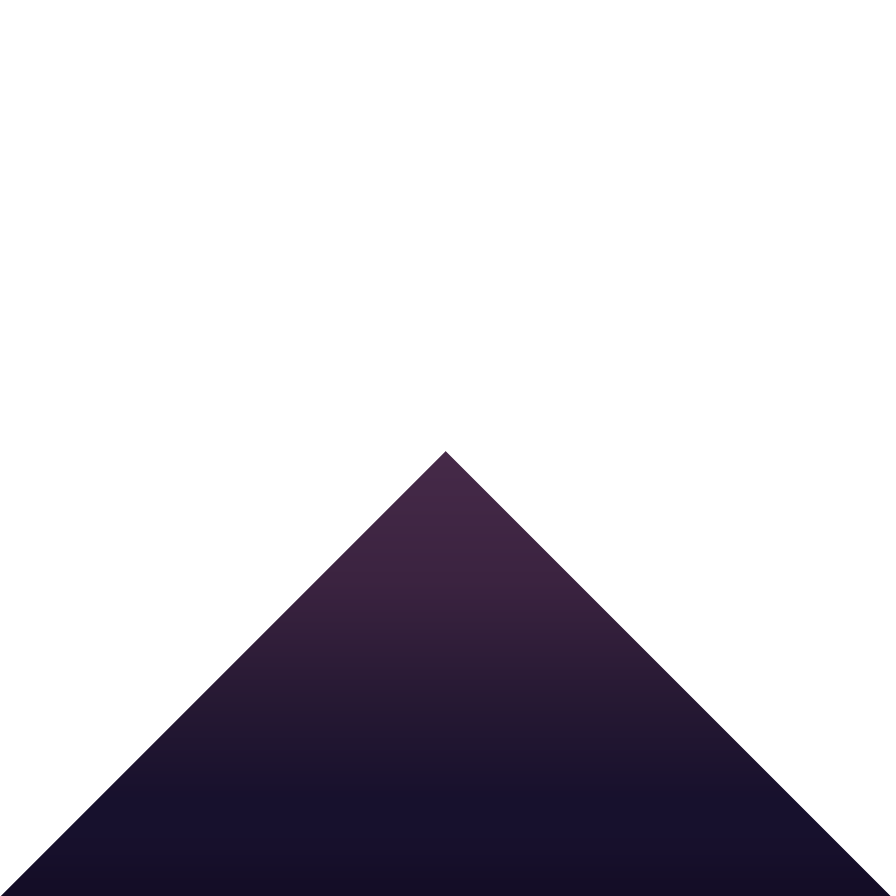
This background is drawn by a Shadertoy shader. Its source:

```glsl
// A dark plum pyramid fading to midnight blue, on a plain white ground.

// Vertical colour ramp of the pyramid, from its base to its tip
vec3 duskGradient(float height) {
    vec3 colour = mix(vec3(0.078, 0.050, 0.150), vec3(0.092, 0.065, 0.175), smoothstep(0.0, 0.07, height));
    colour = mix(colour, vec3(0.150, 0.097, 0.200), clamp((height - 0.11) / 0.11, 0.0, 1.0));
    colour = mix(colour, vec3(0.230, 0.137, 0.250), clamp((height - 0.22) / 0.13, 0.0, 1.0));
    return mix(colour, vec3(0.275, 0.165, 0.285), clamp((height - 0.35) / 0.15, 0.0, 1.0));
}

// Signed distance to a downward right-angled wedge with the given tip
float wedgeDistance(vec2 point, vec2 tip) {
    vec2 offset = point - tip;
    return (abs(offset.x) + offset.y) * 0.70711;
}

void mainImage(out vec4 fragColor, in vec2 fragCoord) {
    vec2 uv = fragCoord / iResolution.xy;
    float pixel = 1.0 / iResolution.y;

    // Pyramid with a smooth edge about one pixel wide
    float edge = wedgeDistance(uv, vec2(0.4974, 0.4965));
    float coverage = 1.0 - smoothstep(-0.6 * pixel, 0.6 * pixel, edge);

    fragColor = vec4(mix(vec3(1.0), duskGradient(uv.y), coverage), 1.0);
}
```
